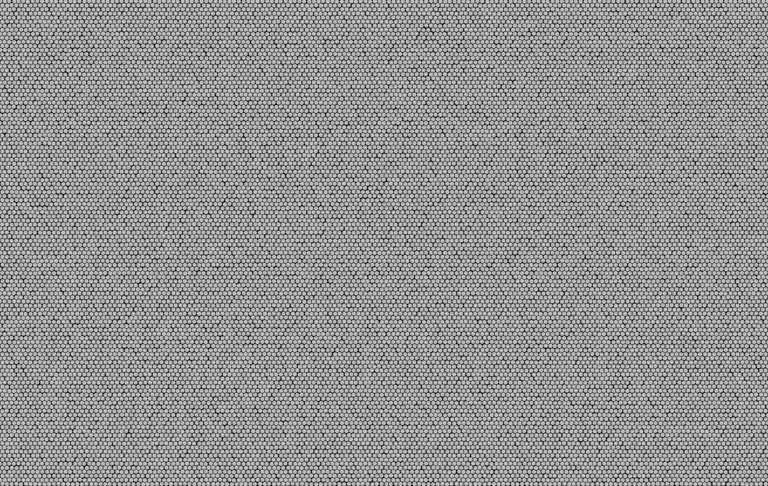
A WebGL 1 fragment shader for this pattern:

```glsl
precision highp float;
// Fine pebbled grain: small grey rounded hexagons in staggered rows, parted by
// black seams. Jittered lattice sites give cells by nearest and second-nearest
// distance; gradient noise varies the seams, and supersampling smooths them.

uniform vec2 u_resolution;

const float COLUMNS = 164.0;
const float ROW_PITCH = 0.866;     // row spacing in column widths
const float JITTER = 0.16;         // full range of site displacement
const float SEAM = 0.05;           // half width of the seam between cells
const float SEAM_DRIFT = 0.025;
const float CELL_RADIUS = 0.475;   // rounds off the cell corners
const float RADIUS_SPREAD = 0.03;
const float CELL_TONE = 0.745;
const float TONE_SPREAD = 0.04;
const float SEAM_TONE = 0.01;
const float FILTER_WIDTH = 1.35;   // sampling footprint in pixels
const int SAMPLES = 3;             // samples per pixel along each axis

vec2 hash2(vec2 p) {
  vec3 q = fract(vec3(p.xyx) * vec3(0.1031, 0.1030, 0.0973));
  q += dot(q, q.yzx + 33.33);
  return fract((q.xx + q.yz) * q.zy);
}

float cornerRamp(vec2 corner, vec2 offset) {
  return dot(hash2(corner) * 2.0 - 1.0, offset);
}

float gradientNoise(vec2 p) {
  vec2 i = floor(p);
  vec2 f = fract(p);
  vec2 u = f * f * f * (f * (f * 6.0 - 15.0) + 10.0);
  vec2 e = vec2(1.0, 0.0);
  float low = mix(cornerRamp(i, f), cornerRamp(i + e.xy, f - e.xy), u.x);
  float high = mix(cornerRamp(i + e.yx, f - e.yx), cornerRamp(i + e.xx, f - e.xx), u.x);
  return mix(low, high, u.y);
}

// Signed distance to the cell edge (x, negative inside) and cell tone (y).
vec2 grainCell(vec2 p, float seam) {
  float nearest = 9.0;
  float second = 9.0;
  vec2 traits = vec2(0.5);
  float baseRow = floor(p.y / ROW_PITCH);
  for (int j = -1; j <= 1; j++) {
    float row = baseRow + float(j);
    float stagger = 0.5 * mod(row, 2.0);
    float baseColumn = floor(p.x - stagger);
    for (int i = -1; i <= 1; i++) {
      vec2 id = vec2(baseColumn + float(i), row);
      vec2 site = vec2(id.x + 0.5 + stagger, (row + 0.5) * ROW_PITCH);
      site += JITTER * (hash2(id + 17.0) - 0.5);
      vec2 d = p - site;
      float squared = dot(d, d);
      if (squared < nearest) {
        second = nearest;
        nearest = squared;
        traits = hash2(id + 61.0);
      } else {
        second = min(second, squared);
      }
    }
  }
  // Sites lie about one unit apart, so this is the distance to their bisector.
  float border = 0.5 * (second - nearest);
  float radius = CELL_RADIUS + RADIUS_SPREAD * (traits.x - 0.5);
  float edge = max(sqrt(nearest) - radius, seam - border);
  return vec2(edge, CELL_TONE + TONE_SPREAD * (traits.y - 0.5));
}

float grainTone(vec2 p, float seam, float softness) {
  vec2 cell = grainCell(p, seam);
  float inside = 1.0 - smoothstep(-softness, softness, cell.x);
  return mix(SEAM_TONE, cell.y, inside);
}

void main() {
  float pixel = COLUMNS / u_resolution.x;
  float footprint = FILTER_WIDTH * pixel;
  vec2 p = gl_FragCoord.xy * pixel;

  // Seams widen and narrow gently from place to place
  float seam = SEAM + SEAM_DRIFT * gradientNoise(p * 0.3);

  // Average an even grid of samples across the footprint
  float count = float(SAMPLES);
  float tone = 0.0;
  for (int y = 0; y < SAMPLES; y++) {
    for (int x = 0; x < SAMPLES; x++) {
      vec2 offset = (vec2(float(x), float(y)) + 0.5) / count - 0.5;
      tone += grainTone(p + offset * footprint, seam, 0.5 * footprint / count);
    }
  }
  gl_FragColor = vec4(vec3(tone / (count * count)), 1.0);
}
```
